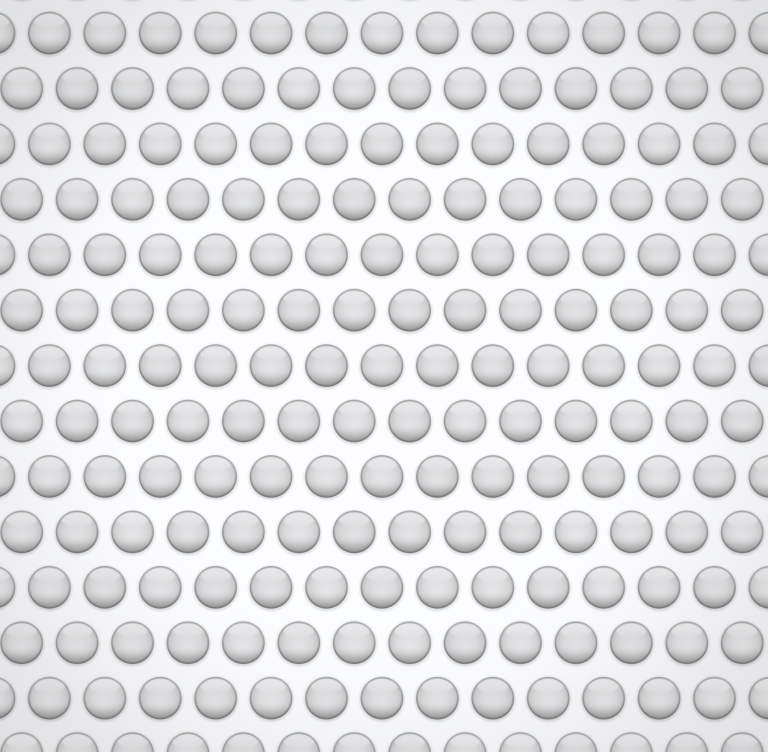
Write a WebGL 1 fragment shader that draws this pattern.

```glsl
precision highp float;

uniform vec2 u_resolution;

// Layout, in units of the canvas width
const float PITCH = 0.07217;
const vec2 FIRST_CENTER = vec2(0.0643, 0.0430); // measured from the top left
const float RADIUS = 0.0277;

// Tones
const vec3 TINT = vec3(0.996, 0.999, 1.004);
const float SHEET_CENTER = 0.995;
const float SHEET_CORNER = 0.885;
const float BODY = 0.868;
const float EDGE_SHADE = 0.13;
const float BOTTOM_SHADE = 0.17;
const float GLOSS_TOP = 0.925;
const float GLOSS_LOW = 0.885;
const float RIM_TOP = 0.63;
const float RIM_BOTTOM = 0.45;
const float SHADOW = 0.16;
const float TONE_VARIATION = 0.006;

// Soft gradient from the bright middle to the grey corners
float sheetTone(vec2 uv) {
  vec2 q = (uv - 0.5) * 2.0;
  float fade = smoothstep(0.25, 2.0, dot(q, q));
  return mix(SHEET_CENTER, SHEET_CORNER, fade);
}

// Slight difference in tone from one button to the next
float cellTone(vec2 cell) {
  return TONE_VARIATION * (sin(cell.x * 2.3 + cell.y * 4.1)
                         + 0.5 * sin(cell.x * 5.7 - cell.y * 1.9));
}

// Domed button: p is in radii from its center, y upwards
float buttonTone(vec2 p) {
  float r = length(p);
  float low = 1.0 - smoothstep(-1.0, -0.2, p.y);
  float tone = BODY - EDGE_SHADE * pow(r, 4.0) - BOTTOM_SHADE * low;

  // Glow in the lower middle
  tone += 0.025 * exp(-5.0 * dot(p + vec2(0.0, 0.2), p + vec2(0.0, 0.2)));

  // Gloss cap below the upper rim
  float cap = length((p - vec2(0.0, 0.59)) / vec2(0.76, 0.34));
  float gloss = mix(GLOSS_LOW, GLOSS_TOP, smoothstep(0.25, 0.85, p.y));
  tone = mix(tone, gloss, 0.85 * (1.0 - smoothstep(0.82, 1.12, cap)));

  // Thin dark rim
  float rim = mix(RIM_BOTTOM, RIM_TOP, smoothstep(-0.9, 0.6, p.y));
  return mix(tone, rim, 0.85 * smoothstep(0.87, 0.99, r));
}

void main() {
  vec2 uv = gl_FragCoord.xy / u_resolution;
  float pixel = 1.0 / (u_resolution.x * RADIUS);

  // Staggered grid counted from the top
  vec2 pos = vec2(gl_FragCoord.x, u_resolution.y - gl_FragCoord.y) / u_resolution.x;
  vec2 grid = (pos - FIRST_CENTER) / PITCH;
  float row = floor(grid.y + 0.5);
  grid.x -= 0.5 * mod(row, 2.0);
  vec2 cell = vec2(floor(grid.x + 0.5), row);
  vec2 p = (grid - cell) * vec2(1.0, -1.0) * PITCH / RADIUS;

  // Sheet with a faint contact shadow under each button
  float sheet = sheetTone(uv);
  float shadow = 1.0 - smoothstep(0.9, 1.17, length(p + vec2(0.0, 0.05)));
  float tone = sheet - SHADOW * shadow;

  // Button, dimmed a little towards the corners
  float button = buttonTone(p) + cellTone(cell);
  button *= mix(1.0, sheet / SHEET_CENTER, 0.4);
  float cover = 1.0 - smoothstep(-0.75, 0.75, (length(p) - 1.0) / pixel);
  tone = mix(tone, button, cover);

  gl_FragColor = vec4(clamp(tone * TINT, 0.0, 1.0), 1.0);
}
```
